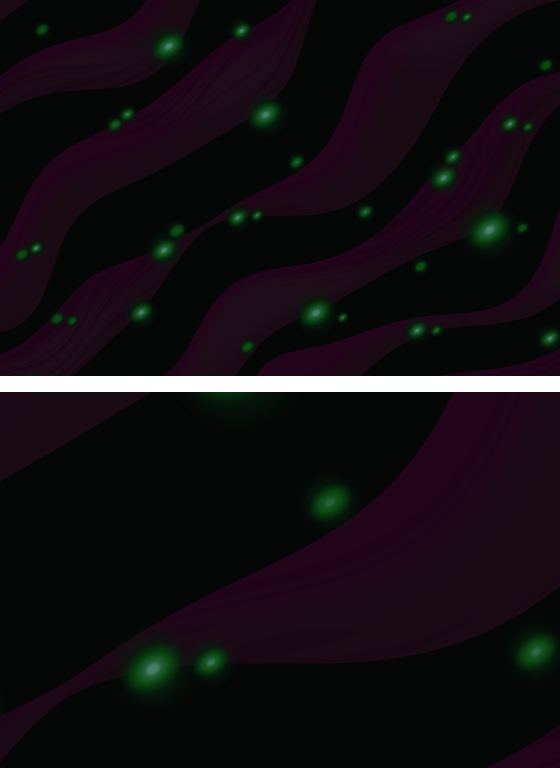
Top, the full canvas; bottom, a detail of the centre.
Reproduce this background procedurally as a Shadertoy shader.

```glsl
const float CELL = 0.25;
const float TILT = 0.6;
const vec3 NIGHT = vec3(0.018, 0.023, 0.023);
const vec3 PLUM = vec3(0.135, 0.014, 0.105);
const vec3 MAUVE = vec3(0.102, 0.040, 0.080);
const vec3 ASH = vec3(0.122, 0.056, 0.098);
const vec3 HALO = vec3(0.020, 0.115, 0.048);
const vec3 GREEN = vec3(0.038, 0.290, 0.055);
const vec3 TEAL = vec3(0.150, 0.380, 0.260);
const vec3 SPARK = vec3(0.270, 0.500, 0.400);

vec3 hash3(vec2 cell, float seed) {
    vec3 k = vec3(dot(cell, vec2(127.1, 311.7)),
                  dot(cell, vec2(269.5, 183.3)),
                  dot(cell, vec2(113.5, 271.9)));
    return fract(sin(k + seed * 17.3) * 43758.5);
}

vec2 rotate(vec2 p, float angle) {
    float c = cos(angle), s = sin(angle);
    return vec2(c * p.x + s * p.y, c * p.y - s * p.x);
}

// 1 below the inner distance, 0 beyond the outer one
float disc(float d, float inner, float outer) {
    return 1.0 - smoothstep(inner, outer, d);
}

// Flow coordinates: x runs along the ribbons, y across them
vec2 meander(vec2 p) {
    vec2 q = rotate(p, TILT);
    q.y += 0.050 * sin(q.x * 7.0 + q.y * 3.0 + 0.6);
    q.y += 0.016 * sin(q.x * 13.0 - q.y * 6.0 + 1.0);
    return q;
}

// Thin folded lines inside the ribbons
float marbling(vec2 q) {
    float fold = 4.0 * sin(q.x * 5.0 + q.y * 14.0) + 2.0 * sin(q.x * 11.0 - q.y * 33.0);
    float lines = smoothstep(0.5, 1.0, sin(q.y * 150.0 + fold));
    float fine = smoothstep(0.6, 1.0, sin(q.y * 310.0 + fold * 1.7 + 2.0));
    float patches = smoothstep(-0.2, 0.8, sin(q.x * 3.0 + q.y * 11.0 + 0.8));
    return max(lines, 0.7 * fine) * patches;
}

vec3 ribbons(vec2 p) {
    vec2 q = meander(p);
    float phase = q.y * 23.0 + 0.9 * sin(q.x * 2.6 + q.y * 4.0) + 1.2;
    float swell = 0.55 * sin(q.x * 4.1 - q.y * 9.0 + 2.0)
                + 0.40 * sin(q.x * 6.7 + q.y * 6.0) - 0.08;
    float field = sin(phase) + swell;
    float mask = clamp(0.5 + field / max(fwidth(field), 0.0001), 0.0, 1.0);

    // Saturated upper rim, greyer body, dim lower rim
    vec3 tint = mix(MAUVE, PLUM, smoothstep(0.2, 0.95, 0.5 - 0.5 * cos(phase)));
    float grey = smoothstep(0.1, 1.0, sin(q.x * 4.0 + q.y * 8.0 + 1.0));
    tint = mix(tint, ASH, 0.7 * grey * smoothstep(0.2, 1.2, field));
    tint = mix(tint, PLUM * 0.72, 0.6 * marbling(q));
    return mix(NIGHT, tint, mask);
}

// Round halo around a tilted oval light
vec3 glow(vec3 col, vec2 offset, float radius, float heat) {
    float d = length(offset) / radius;
    float e = length(rotate(offset, TILT) * vec2(0.82, 1.2)) / radius;
    col = mix(col, HALO, 0.14 * disc(d, 0.93, 1.0));
    col = mix(col, HALO, 0.9 * disc(d, 0.35, 0.95));
    col = mix(col, GREEN, disc(e, 0.22, 0.66));
    col = mix(col, TEAL, heat * disc(e, 0.08, 0.42));
    return mix(col, SPARK, heat * disc(e, 0.06, 0.20));
}

// One light per grid cell, often with a small companion
vec3 lights(vec3 col, vec2 p) {
    vec2 home = floor(p / CELL);
    for (int i = -1; i <= 1; i++) {
        for (int j = -1; j <= 1; j++) {
            vec2 cell = home + vec2(i, j);
            vec3 place = hash3(cell, 1.0);
            vec3 look = hash3(cell, 2.0);
            if (place.z > 0.82) continue;
            vec2 center = (cell + mix(vec2(0.1), vec2(0.9), place.xy)) * CELL;
            float radius = mix(0.026, 0.088, look.x * look.x);
            float heat = smoothstep(0.1, 0.4, look.x);
            col = glow(col, p - center, radius, heat);
            if (look.y < 0.6) {
                float angle = mix(-0.2, 1.3, look.z);
                vec2 shift = (0.8 * radius + 0.02) * vec2(cos(angle), sin(angle));
                col = glow(col, p - center - shift, mix(0.020, 0.036, look.z), look.y / 0.6);
            }
        }
    }
    return col;
}

void mainImage(out vec4 fragColor, in vec2 fragCoord) {
    vec2 p = fragCoord / iResolution.y;
    fragColor = vec4(lights(ribbons(p), p), 1.0);
}
```
